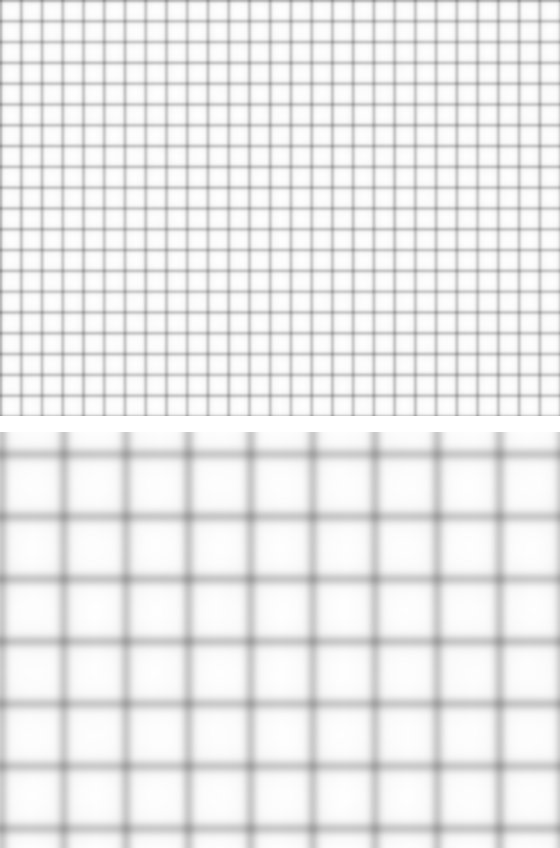
Top, the full canvas; bottom, a detail of the centre.
Give the GLSL for this pattern, as a WebGL 1 fragment shader.

```glsl
precision highp float;
// Soft grey square grid on white paper, with slight wear along the lines.

uniform vec2 u_resolution;

const vec2 REPEATS = vec2(27.0, 20.0);    // cells across and down
const vec2 OFFSET = vec2(0.028, 0.024);   // first line from the top left, in cells
const vec3 PAPER = vec3(0.995);
const float LINE_SIGMA = 0.0035;          // blur radius, in canvas heights
const float HALO_SIGMA = 0.0095;
const float LINE_INK = 0.185;             // darkening at a line centre
const float HALO_INK = 0.016;
const float WEAR = 0.12;                  // variation of ink along a line
const float EDGE_INK = 0.35;              // extra ink on the first lines
const float MOTTLE = 0.006;               // faint unevenness of the paper

vec2 hashGradient(vec2 cell) {
  float angle = 6.28318 * fract(sin(dot(cell, vec2(127.1, 311.7))) * 4375.85);
  return vec2(cos(angle), sin(angle));
}

float gradientNoise(vec2 p) {
  vec2 i = floor(p);
  vec2 f = p - i;
  vec2 u = f * f * f * (f * (f * 6.0 - 15.0) + 10.0);
  float a = dot(hashGradient(i), f);
  float b = dot(hashGradient(i + vec2(1.0, 0.0)), f - vec2(1.0, 0.0));
  float c = dot(hashGradient(i + vec2(0.0, 1.0)), f - vec2(0.0, 1.0));
  float d = dot(hashGradient(i + vec2(1.0, 1.0)), f - vec2(1.0, 1.0));
  return mix(mix(a, b, u.x), mix(c, d, u.x), u.y);
}

float gaussian(float d, float sigma) {
  return exp(-0.5 * d * d / (sigma * sigma));
}

// Light left after one family of lines; "across" and "along" are in cells.
float lineLight(float across, float along, float cellSize, float pixel, float seed) {
  float index = floor(across + 0.5);
  float d = (across - index) * cellSize;
  float wear = gradientNoise(vec2(along * 0.13, index * 0.73 + seed));
  float strength = 1.0 + WEAR * wear + EDGE_INK * (1.0 - step(0.5, abs(index)));
  float core = LINE_INK * gaussian(d, max(LINE_SIGMA, 0.5 * pixel));
  float halo = HALO_INK * gaussian(d, HALO_SIGMA);
  return 1.0 - strength * (core + halo);
}

void main() {
  vec2 uv = gl_FragCoord.xy / u_resolution;
  uv.y = 1.0 - uv.y;
  float pixel = 1.0 / u_resolution.y;
  vec2 cellSize = vec2(u_resolution.x / u_resolution.y, 1.0) / REPEATS;
  vec2 grid = uv * REPEATS - OFFSET;

  // Crossings darken by multiplying both families of lines.
  float light = lineLight(grid.x, grid.y, cellSize.x, pixel, 3.7);
  light *= lineLight(grid.y, grid.x, cellSize.y, pixel, 41.3);

  float mottle = MOTTLE * gradientNoise(grid * vec2(3.0, 0.8));
  gl_FragColor = vec4(clamp(PAPER * light + mottle, 0.0, 1.0), 1.0);
}
```
